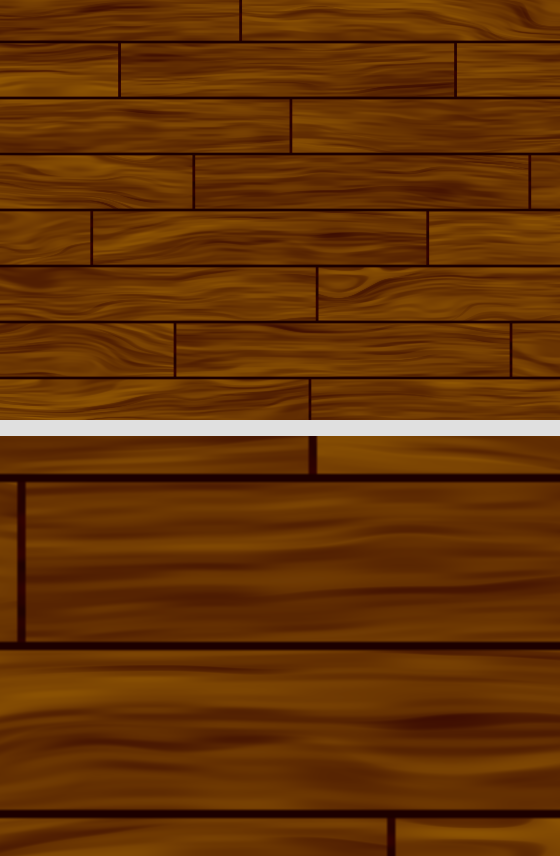
Top: the whole. Bottom: its middle third, enlarged.
A WebGL 2 fragment shader for this texture:

```glsl
#version 300 es
precision highp float;
// Dark walnut floor: staggered planks with streaked grain and narrow red-black seams.

uniform vec2 u_resolution;
out vec4 fragColor;

// Layout, in units of the canvas height
const float ROW_HEIGHT = 0.133333;
const float ROW_SHIFT = 0.033333;
const float PLANK_LENGTH = 0.8;
const float SEAM_HALF_WIDTH = 0.0033;
const float SEAM_SOFTNESS = 0.0015;
const int ROWS = 8;
// Position of one end joint in each row, from the bottom up
const float JOINTS[ROWS] = float[ROWS](0.738, 0.4167, 0.755, 0.2185, 0.4615, 0.6927, 0.2847, 0.573);

// Grain
const float RING_DENSITY = 75.0;
const float FIBRE_DENSITY = 190.0;
const vec2 FIGURE_SCALE = vec2(2.2, 7.0);
const float FIGURE_MIN = 4.0;
const float FIGURE_MAX = 19.0;
const float MEAN_TONE = 0.62;

// Colours
const vec3 WOOD_DARK = vec3(0.22, 0.035, 0.006);
const vec3 WOOD_LIGHT = vec3(0.56, 0.335, 0.012);
const vec3 SEAM_ROW = vec3(0.11, 0.0, 0.0);
const vec3 SEAM_JOINT = vec3(0.16, 0.008, 0.004);

float hash(vec2 p) {
    vec3 q = fract(vec3(p.xyx) * 0.1031);
    q += dot(q, q.yzx + 33.33);
    return fract((q.x + q.y) * q.z);
}

float noise(vec2 p) {
    vec2 cell = floor(p);
    vec2 f = fract(p);
    f = f * f * f * (f * (f * 6.0 - 15.0) + 10.0);
    float low = mix(hash(cell), hash(cell + vec2(1.0, 0.0)), f.x);
    float high = mix(hash(cell + vec2(0.0, 1.0)), hash(cell + vec2(1.0, 1.0)), f.x);
    return mix(low, high, f.y);
}

float fbm(vec2 p) {
    float sum = 0.0;
    float weight = 0.6;
    for (int i = 0; i < 3; i++) {
        sum += weight * noise(p);
        p = p * 2.03 + vec2(17.3, 9.1);
        weight *= 0.42;
    }
    return sum;
}

// Lightness of the wood at p, different for each plank
float grainTone(vec2 p, vec2 plank) {
    float character = hash(plank + 3.7);
    vec2 seed = 90.0 * vec2(hash(plank + 11.0), hash(plank + 29.0));

    // Growth rings bent by a slow field: straight streaks or flame figure
    float figure = fbm(p * FIGURE_SCALE + seed);
    float bend = mix(FIGURE_MIN, FIGURE_MAX, character * character) * figure;
    float wobble = noise(p * vec2(9.0, 32.0) + seed.yx);
    float ring = p.y * RING_DENSITY + bend + wobble;

    float broad = noise(vec2(p.x * 1.5, ring * 0.3) + seed);
    float band = noise(vec2(p.x * 2.5, ring) + seed.yx);
    float streak = noise(vec2(p.x * 4.0, ring * 1.4) + seed + 40.0);
    float fibre = noise(vec2(p.x * 13.0, p.y * FIBRE_DENSITY + bend * 1.5) + seed);

    float tone = MEAN_TONE + 0.07 * (hash(plank + 53.0) - 0.5);
    tone += 0.28 * (broad - 0.5) + 0.40 * (band - 0.5) + 0.32 * (fibre - 0.5);
    return tone - 0.22 * smoothstep(0.65, 0.95, streak);
}

float seamMask(float dist, float pixel) {
    float soft = max(SEAM_SOFTNESS, 0.6 * pixel);
    return 1.0 - smoothstep(SEAM_HALF_WIDTH - soft, SEAM_HALF_WIDTH + soft, dist);
}

// Distance to the nearest border of a repeating cell
float borderDistance(float cells, float size) {
    float f = fract(cells);
    return min(f, 1.0 - f) * size;
}

void main() {
    float pixel = 1.0 / u_resolution.y;
    vec2 p = gl_FragCoord.xy * pixel;

    // Rows, then planks along each row
    float rowCells = (p.y + ROW_SHIFT) / ROW_HEIGHT;
    float row = floor(rowCells);
    float joint = JOINTS[int(mod(row, float(ROWS)))];
    float plankCells = (p.x - joint) / PLANK_LENGTH;
    vec2 plank = vec2(floor(plankCells) + 5.0, row);

    // Wood
    float tone = clamp(grainTone(p, plank), 0.0, 1.15);
    vec3 color = mix(WOOD_DARK, WOOD_LIGHT, tone);

    // Seams, with slightly uneven colour along the end joints
    float jointSeam = seamMask(borderDistance(plankCells, PLANK_LENGTH), pixel);
    float rowSeam = seamMask(borderDistance(rowCells, ROW_HEIGHT), pixel);
    float wear = 0.75 + 0.5 * noise(p * vec2(60.0, 110.0));
    color = mix(color, SEAM_JOINT * wear, jointSeam);
    color = mix(color, SEAM_ROW, rowSeam);

    fragColor = vec4(color, 1.0);
}
```
